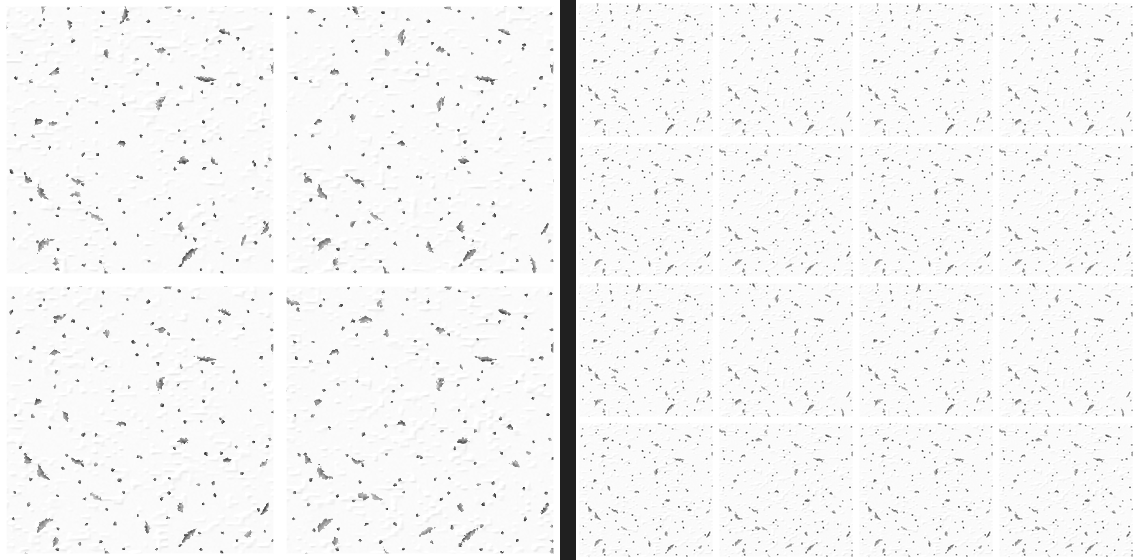
Left, the tile; right, the same tile 2 across and 2 down.
Reproduce this texture procedurally as a WebGL 1 fragment shader.

```glsl
precision highp float;
// Four panels of white handmade paper, strewn with charcoal specks and curved flakes.
uniform vec2 u_resolution;

const float PANELS = 2.0;          // panels along each side of the canvas
const float GUTTER = 0.0235;       // half gap between panels, in panel widths
const float PAPER = 0.982;
const float CHARCOAL = 0.22;

float hash(vec2 p, float seed) {
  vec3 q = fract(vec3(p.xyx + seed * 7.31) * vec3(0.1031, 0.1030, 0.0973));
  q += dot(q, q.yzx + 33.33);
  return fract((q.x + q.y) * q.z);
}

// Value noise that wraps over the whole canvas.
float noise(vec2 p, vec2 frequency, float seed) {
  vec2 period = frequency * PANELS;
  vec2 x = p * frequency;
  vec2 i = floor(x);
  vec2 f = fract(x);
  f = f * f * (3.0 - 2.0 * f);
  float a = hash(mod(i, period), seed);
  float b = hash(mod(i + vec2(1.0, 0.0), period), seed);
  float c = hash(mod(i + vec2(0.0, 1.0), period), seed);
  float d = hash(mod(i + 1.0, period), seed);
  return mix(mix(a, b, f.x), mix(c, d, f.x), f.y);
}

// Sparse raised fibres of the paper.
float paperHeight(vec2 p) {
  float fibres = noise(p, vec2(44.0, 78.0), 3.0);
  float patches = noise(p, vec2(17.0, 23.0), 4.0);
  return smoothstep(0.55, 1.0, fibres) * smoothstep(0.25, 0.8, patches);
}

float paperShade(vec2 p) {
  vec2 lightStep = vec2(-0.0025, 0.0035);
  float relief = paperHeight(p + lightStep) - paperHeight(p - lightStep);
  float tooth = noise(p, vec2(150.0), 5.0) - 0.5;
  return PAPER - 0.075 * relief + 0.010 * tooth;
}

// One tapered, bent flake with a ragged outline and one darker flank.
float flake(vec2 d, float angle, vec2 halfSize, float bend, float grain, float soft) {
  float c = cos(angle);
  float s = sin(angle);
  vec2 r = vec2(c * d.x + s * d.y, c * d.y - s * d.x);
  float t = r.x / halfSize.x;
  r.y += bend * halfSize.x * (t * t - 0.3);
  float inside = halfSize.y * (1.0 - t * t) - abs(r.y);
  inside += (grain - 0.5) * halfSize.y * 1.1;
  float flank = smoothstep(-0.6, 0.5, r.y / halfSize.y);
  return smoothstep(-soft, soft, inside) * mix(0.62, 1.0, flank);
}

// Flakes strewn over a jittered grid; a share of them differs from panel to panel.
float scatter(vec2 p, float count, vec2 minSize, vec2 maxSize, float presence,
              float bend, float grain, float soft, float seed) {
  float ink = 0.0;
  vec2 home = floor(p * count);
  for (int j = -1; j <= 1; j++) {
    for (int i = -1; i <= 1; i++) {
      vec2 cell = home + vec2(float(i), float(j));
      vec2 local = mod(cell, count);
      vec2 panel = mod(floor(cell / count), PANELS);
      float varies = step(hash(local, seed), 0.25);
      float key = seed + 1.0 + varies * (11.0 + 9.0 * panel.x + 18.0 * panel.y);
      vec2 jitter = vec2(hash(local, key), hash(local, key + 1.0));
      vec2 d = p - (cell + 0.04 + 0.92 * jitter) / count;
      float growth = hash(local, key + 2.0);
      float girth = hash(local, key + 3.0);
      vec2 halfSize = mix(minSize, maxSize, vec2(growth * growth, girth));
      float angle = 6.2832 * hash(local, key + 4.0);
      float curve = bend * (hash(local, key + 5.0) * 2.0 - 1.0);
      float strength = mix(0.5, 1.0, sqrt(hash(local, key + 6.0)));
      float present = step(hash(local, key + 7.0), presence);
      ink = max(ink, present * strength * flake(d, angle, halfSize, curve, grain, soft));
    }
  }
  return ink;
}

void main() {
  vec2 p = gl_FragCoord.xy / u_resolution * PANELS;
  float pixel = PANELS / min(u_resolution.x, u_resolution.y);
  float soft = max(0.0022, 0.6 * pixel);

  // Charcoal marks, broken up by a fine grain
  float grain = noise(p, vec2(170.0), 8.0);
  float specks = scatter(p, 12.0, vec2(0.0055, 0.0045), vec2(0.0095, 0.0065),
                         0.88, 0.3, grain, soft, 20.0);
  float flakes = scatter(p, 6.0, vec2(0.015, 0.0070), vec2(0.040, 0.0110),
                         0.85, 0.45, grain, soft, 90.0);
  float ink = max(specks, flakes * mix(0.55, 1.0, grain));
  float shade = mix(paperShade(p), CHARCOAL, ink);

  // White gaps between the panels
  vec2 toBorder = min(fract(p), 1.0 - fract(p));
  float inset = min(toBorder.x, toBorder.y) - GUTTER;
  shade = mix(1.0, shade, smoothstep(-0.5 * pixel, 0.5 * pixel, inset));
  gl_FragColor = vec4(vec3(clamp(shade, 0.0, 1.0)), 1.0);
}
```
